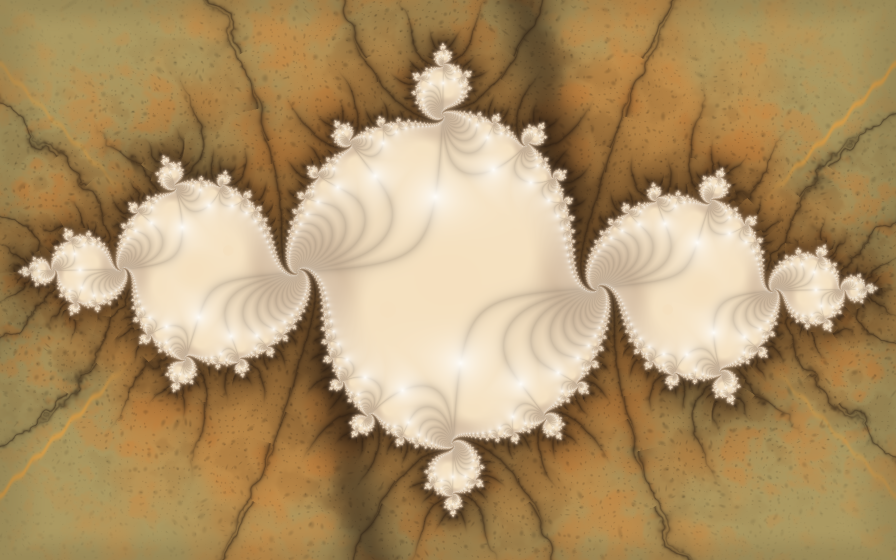
Write a Shadertoy shader that draws this background.

```glsl
// A pearly filled Julia set of z*z + C on a mottled amber and olive ground.
// Orbits give it all: preimages of zero glow, preimages of the segment between
// the pinches draw the inner veins, and external rays draw the dark cracks.

const vec2  C            = vec2(-0.82, 0.06);
const vec2  PINCH        = vec2(-0.535, 0.029);  // repelling fixed point
const float HALF_HEIGHT  = 1.0;    // plane units from centre to top
const int   MAX_STEPS    = 180;
const float ESCAPE       = 200.0;
const float CAPTURE      = 0.03;   // radius around the attracting cycle
const float GLOW_RADIUS  = 0.085;
const float VEIN_WIDTH   = 0.015;
const float CRACK_WIDTH  = 0.006;
const float CRACK_WOBBLE = 0.13;
const float PI           = 3.14159;

const vec3 CREAM = vec3(0.96, 0.88, 0.75);
const vec3 SHELL = vec3(0.81, 0.71, 0.60);
const vec3 PEARL = vec3(1.00, 0.99, 0.97);
const vec3 SMOKE = vec3(0.53, 0.47, 0.40);
const vec3 OLIVE = vec3(0.67, 0.60, 0.38);
const vec3 AMBER = vec3(0.78, 0.57, 0.30);
const vec3 RUST  = vec3(0.83, 0.51, 0.22);
const vec3 BROWN = vec3(0.52, 0.36, 0.18);
const vec3 SOOT  = vec3(0.15, 0.10, 0.06);
const vec3 STRAW = vec3(0.88, 0.62, 0.26);

struct Orbit {
    vec2 z;          // last point
    float slope;     // size of the derivative
    float steps;
    float glow;      // closeness to preimages of zero
    float vein;      // closeness to preimages of the pinch segment
    float crack;     // thin external rays
    float shadow;    // wide halo of the rays
    bool escaped;
};

float hash(vec2 p) { return fract(sin(dot(p, vec2(127.1, 311.7))) * 43758.5453); }

float noise(vec2 p) {
    vec2 i = floor(p), f = fract(p);
    f = f * f * (3.0 - 2.0 * f);
    return mix(mix(hash(i), hash(i + vec2(1, 0)), f.x),
               mix(hash(i + vec2(0, 1)), hash(i + vec2(1, 1)), f.x), f.y);
}

float fbm(vec2 p) {
    float sum = 0.0, gain = 0.53;
    for (int i = 0; i < 4; i++) {
        sum += gain * noise(p);
        p = mat2(1.6, 1.2, -1.2, 1.6) * p + 7.3;
        gain *= 0.5;
    }
    return sum;
}

// Soft round spots of random size, one per cell of a bent lattice
float spots(vec2 p) {
    p += 2.0 * vec2(noise(p * 0.3), noise(p * 0.3 + 8.0));
    vec2 cell = floor(p);
    vec2 centre = 0.3 + 0.4 * vec2(hash(cell), hash(cell + 19.7));
    float radius = 0.3 * hash(cell + 5.1) + 0.01;
    return 1.0 - smoothstep(0.1 * radius, radius, length(fract(p) - centre));
}

float blob(vec2 p, float radius) { return exp(-dot(p, p) / (radius * radius)); }

vec2 csquare(vec2 z) { return vec2(z.x * z.x - z.y * z.y, 2.0 * z.x * z.y); }

vec2 csqrt(vec2 z) {
    float a = 0.5 * atan(z.y, z.x);
    return sqrt(length(z)) * vec2(cos(a), sin(a));
}

vec2 cyclePoint() { return 0.5 * (csqrt(vec2(-3.0, 0.0) - 4.0 * C) - vec2(1, 0)); }

Orbit trace(vec2 z, float wobble) {
    Orbit o = Orbit(z, 1.0, 0.0, 0.0, 0.0, 0.0, 0.0, false);
    vec2 target = cyclePoint();
    for (int n = 0; n < MAX_STEPS; n++) {
        float r = length(o.z), scale = clamp(o.slope, 1e-5, 1.0);
        if (n > 1) {
            float along = clamp(dot(o.z, PINCH) / dot(PINCH, PINCH), -1.0, 1.0);
            o.glow = max(o.glow, exp(-r / (GLOW_RADIUS * scale)));
            o.vein = max(o.vein, exp(-distance(o.z, along * PINCH) / (VEIN_WIDTH * scale)));
        }
        if (r > 2.5) {
            // Canvas distance to the rays at one and two thirds of a turn
            float angle = atan(o.z.y, o.z.x);
            float delta = angle - sign(angle) * 2.0 * PI / 3.0;
            float d = abs(delta * r / o.slope + wobble);
            float fade = 1.0 - smoothstep(1.5, 4.3, log(r));
            o.crack = max(o.crack, fade * exp(-d / CRACK_WIDTH));
            o.shadow = max(o.shadow, fade * exp(-d / 0.05));
        }
        o.escaped = r > ESCAPE;
        if (o.escaped || distance(o.z, target) < CAPTURE) break;
        o.slope *= 2.0 * r;
        o.z = csquare(o.z) + C;
        o.steps += 1.0;
    }
    return o;
}

// Log distance from the cycle in the linearised basin
float depth(Orbit o) {
    float decay = log(length(4.0 * (C + vec2(1, 0))));
    return log(max(distance(o.z, cyclePoint()), 1e-7)) - 0.5 * o.steps * decay;
}

vec3 interior(Orbit o) {
    float edge = depth(o) - depth(trace(vec2(0), 0.0));
    vec3 col = mix(CREAM, SHELL, 0.8 * smoothstep(0.2, 2.6, edge));
    col = mix(col, SMOKE, 0.36 * o.vein);
    return mix(col, PEARL, o.glow);
}

vec3 exterior(Orbit o, vec2 p, vec2 q) {
    float r = length(o.z), d = r * log(r) / o.slope;
    float cloud = fbm(q * 1.3 + 3.0), mottle = fbm(q * 5.0 + 11.0);
    float far = smoothstep(0.15, 0.8, d), height = abs(p.y);
    // Olive fields, repeated by a half turn
    vec2 s = p.y < 0.0 ? -p : p;
    float green = blob(s - vec2(1.4, 0.75), 0.42) + blob(s - vec2(1.5, 0.2), 0.25)
                + blob(s - vec2(-1.25, 1.0), 0.4);
    green *= smoothstep(0.0, 0.2, height);
    vec3 col = mix(AMBER, OLIVE, smoothstep(0.35, 0.68, 0.7 * cloud + 0.1 * far + 0.3 * green + 0.09));
    col = mix(col, RUST, 0.45 * smoothstep(0.5, 0.75, mottle) * (1.0 - 0.7 * far));
    col = mix(col, BROWN, 0.6 * exp(-d / 0.16) + 0.2 * smoothstep(0.5, 0.3, mottle) * (1.0 - far));
    col *= 1.0 - 0.15 * (spots(p * 21.0) + spots(p * 43.0 + 3.3)) * (1.0 - 0.7 * far);
    // Broad dark valleys above and below the main pinches
    float valley = s.x - 0.5 + 0.23 * height + 0.08 * (mottle - 0.5);
    col = mix(col, SOOT, 0.5 * exp(-pow(valley / 0.1, 2.0)) * smoothstep(0.05, 0.3, height));
    // Straw coloured diagonals in the corners
    vec2 corner = abs(p);
    float diagonal = corner.y - 1.03 * corner.x + 0.88 + 0.008 * sin(corner.x * 90.0);
    float strength = (p.x * p.y > 0.0 ? 0.75 : 0.4) * smoothstep(1.1, 1.3, corner.x);
    col = mix(col, STRAW, strength * exp(-pow(diagonal / 0.013, 2.0)));
    // Rays, then the shade and the lit rim along the set
    col = mix(col, SOOT, 0.2 * o.shadow * (1.0 - 0.6 * far));
    col = mix(col, SOOT, 0.55 * o.crack);
    col = mix(col, SOOT, 0.55 * exp(-d / 0.045));
    return mix(col, SHELL, exp(-d / 0.004));
}

vec3 shade(vec2 p) {
    vec2 q = csquare(p);   // gives the ground the half-turn symmetry
    float wobble = CRACK_WOBBLE * (fbm(q * 3.5) - 0.5) * smoothstep(0.3, 1.3, length(p));
    Orbit o = trace(p, wobble);
    if (o.escaped) return exterior(o, p, q);
    return interior(o);
}

void mainImage(out vec4 fragColor, in vec2 fragCoord) {
    // Four samples smooth the fine edge
    vec3 col = vec3(0);
    for (int i = 0; i < 4; i++) {
        vec2 jitter = vec2(i % 2, i / 2) * 0.5 - 0.25;
        col += 0.25 * shade(HALF_HEIGHT * (2.0 * (fragCoord + jitter) - iResolution.xy) / iResolution.y);
    }
    vec2 edge = abs(2.0 * fragCoord / iResolution.xy - 1.0);
    col *= 1.0 - 0.1 * smoothstep(0.88, 1.0, max(edge.x, edge.y));
    fragColor = vec4(col, 1.0);
}
```
